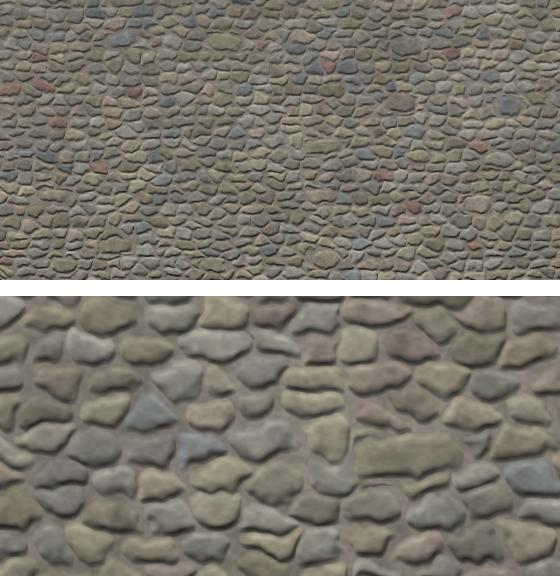
Top: the whole. Bottom: its middle third, enlarged.
Reproduce this texture procedurally as a Shadertoy shader.

```glsl
// Rubble stone wall: staggered, stretched Voronoi stones in rough courses,
// with scattered large boulders cut into them and mortar in the joints.
// Rounded heights are compared along the light direction for lit and dark rims.

const vec2 STONE_SIZE = vec2(0.064, 0.039);   // mean stone, canvas height = 1
const vec2 JITTER = vec2(0.72, 0.56);
const vec2 BOULDER_GRID = vec2(0.32, 0.185);
const vec2 BOULDER_RADIUS = vec2(0.068, 0.035);
const float BOULDER_CHANCE = 0.5;
const float JOINT = 0.0026;                   // half width of the mortar joint
const float BEVEL = 0.011;                    // width of the rounded rim
const float CORNER = 0.010;                   // rounding of stone corners
const vec2 TO_LIGHT = vec2(-0.0022, 0.0066);
const float LIT_GAIN = 0.24;
const float SHADOW_GAIN = 0.70;
const float GRAIN = 0.34;

const vec3 MORTAR = vec3(0.490, 0.468, 0.437);
const vec3 OLIVE  = vec3(0.495, 0.474, 0.412);
const vec3 GREY   = vec3(0.483, 0.474, 0.444);
const vec3 TAN    = vec3(0.500, 0.463, 0.425);
const vec3 SLATE  = vec3(0.425, 0.438, 0.432);
const vec3 RUST   = vec3(0.475, 0.405, 0.375);

struct Stone { float depth; vec2 id; };       // depth > 0 inside the stone

vec2 hash2(vec2 p) {
    vec3 a = fract(p.xyx * vec3(0.1031, 0.1030, 0.0973));
    a += dot(a, a.yzx + 33.33);
    return fract((a.xx + a.yz) * a.zy);
}

vec2 noise2(vec2 p) {
    vec2 i = floor(p), f = fract(p);
    f = f * f * (3.0 - 2.0 * f);
    return mix(mix(hash2(i), hash2(i + vec2(1, 0)), f.x),
               mix(hash2(i + vec2(0, 1)), hash2(i + vec2(1, 1)), f.x), f.y);
}

float grainNoise(vec2 p) {
    float sum = 0.0, amp = 0.45;
    for (int i = 0; i < 3; i++) {
        sum += amp * (noise2(p).x - 0.5);
        p = p * 2.03 + 17.3;
        amp *= 0.8;
    }
    return sum;
}

float smoothMin(float a, float b, float k) {
    float h = max(k - abs(a - b), 0.0) / k;
    return min(a, b) - 0.25 * h * h * k;
}

// Seed of a neighbouring stone; every course has its own sideways shift.
vec2 seedNear(vec2 q, vec2 offset, out vec2 id) {
    float row = floor(q.y) + offset.y;
    float shift = hash2(vec2(row, 71.0)).x;
    id = vec2(floor(q.x + shift) + offset.x, row);
    return id + 0.5 + JITTER * (hash2(id + 40.0) - 0.5) - vec2(shift, 0.0);
}

Stone smallStone(vec2 p) {
    vec2 q = p / STONE_SIZE, id, nearestId = vec2(0.0), nearest = vec2(9.0);
    for (int j = -1; j <= 1; j++)
    for (int i = -1; i <= 1; i++) {
        vec2 r = seedNear(q, vec2(i, j), id) - q;
        if (dot(r, r) < dot(nearest, nearest)) { nearest = r; nearestId = id; }
    }
    float edge = 0.05;
    for (int j = -1; j <= 1; j++)
    for (int i = -2; i <= 2; i++) {
        vec2 r = seedNear(q, vec2(i, j), id) - q;
        vec2 across = r - nearest;
        if (dot(across, across) > 0.0001) {
            float d = dot(0.5 * (r + nearest), across) / length(across / STONE_SIZE);
            edge = smoothMin(edge, d, CORNER);
        }
    }
    return Stone(edge, nearestId);
}

Stone wall(vec2 p) {
    // Wander the courses, then roughen the outlines
    p.y += 0.024 * (noise2(p * vec2(4.0, 7.0)).x - 0.5);
    p += 0.015 * (noise2(p * 32.0) - 0.5) + 0.006 * (noise2(p * 85.0) - 0.5);
    Stone s = smallStone(p);

    // A boulder replaces the small stones it covers
    vec2 cell = floor(p / BOULDER_GRID);
    vec2 rnd = hash2(cell + 211.0), size = hash2(cell + 307.0);
    if (rnd.x < BOULDER_CHANCE) {
        vec2 radius = BOULDER_RADIUS * mix(vec2(0.6, 0.65), vec2(1.0), size);
        vec2 center = (cell + 0.5 + 0.42 * (hash2(cell + 503.0) - 0.5)) * BOULDER_GRID;
        vec2 e = pow(abs(p - center) / radius, vec2(2.6));
        float boulder = (1.0 - pow(e.x + e.y, 1.0 / 2.6)) * radius.y;
        if (boulder > 0.0) s = Stone(boulder, cell + 900.0);
        else s.depth = min(s.depth, -boulder);
    }
    s.depth -= JOINT + 0.005 * (noise2(p * 21.0).y - 0.5);
    return s;
}

float relief(float depth) {
    float t = 1.0 - clamp(depth / BEVEL, 0.0, 1.0);
    return 1.0 - t * t;
}

vec3 stoneColor(vec2 id) {
    vec2 pick = hash2(id + 620.0);
    vec3 c = mix(GREY, OLIVE, smoothstep(0.2, 0.6, pick.x));
    c = mix(c, TAN, smoothstep(0.65, 0.8, pick.x));
    c = mix(c, SLATE, step(0.91, pick.x));
    c = mix(c, RUST, step(0.97, pick.x));
    return c * mix(0.90, 1.12, pick.y);
}

void mainImage(out vec4 fragColor, in vec2 fragCoord) {
    vec2 p = fragCoord / iResolution.y;
    float soft = max(0.0015, 0.7 / iResolution.y);

    Stone s = wall(p);
    vec3 color = mix(MORTAR, stoneColor(s.id), smoothstep(-soft, soft, s.depth));

    // Rim light above, shadow below; the wall is flatter towards the top
    float slope = relief(s.depth) - relief(wall(p + TO_LIGHT).depth);
    float gain = slope > 0.0 ? LIT_GAIN : SHADOW_GAIN;
    float shade = 1.0 + gain * slope * mix(1.12, 0.78, p.y);

    // Surface grain and broad weathering
    shade *= 1.0 + GRAIN * grainNoise(p * vec2(42.0, 55.0));
    shade *= 1.0 + 0.12 * (noise2(p * vec2(5.0, 9.0) + 31.0).x - 0.5);
    fragColor = vec4(clamp(color * shade, 0.0, 1.0), 1.0);
}
```
